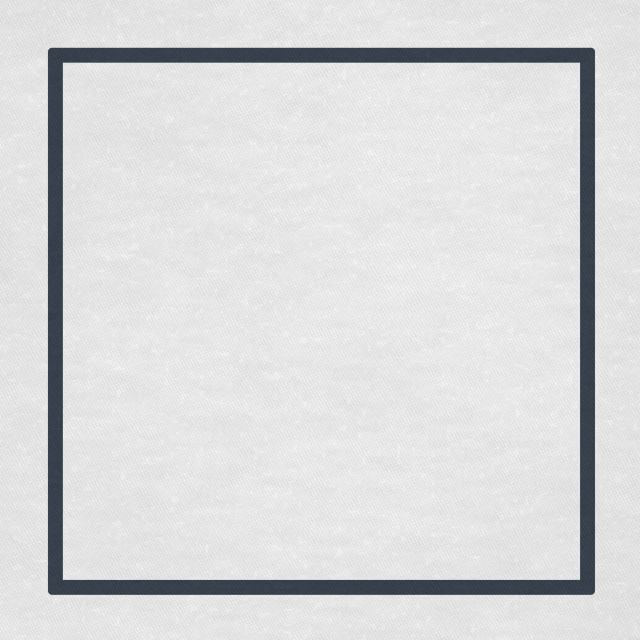
A three.js fragment shader for this background:

```glsl
// A square slate frame printed on pale grey twill cloth.
// The cloth is two crossing thread waves bent by value noise, with soft
// horizontal slubs and bright flecks; the frame is a box distance function.

varying vec2 vUv;

float hash(vec2 p) {
  vec3 q = fract(vec3(p.xyx) * 0.1031);
  q += dot(q, q.yzx + 33.33);
  return fract((q.x + q.y) * q.z);
}

float noise(vec2 p) {
  vec2 cell = floor(p);
  vec2 f = fract(p);
  f = f * f * (3.0 - 2.0 * f);
  float low = mix(hash(cell), hash(cell + vec2(1.0, 0.0)), f.x);
  float high = mix(hash(cell + vec2(0.0, 1.0)), hash(cell + vec2(1.0, 1.0)), f.x);
  return mix(low, high, f.y);
}

float fbm(vec2 p) {
  float sum = 0.0;
  float gain = 0.5;
  for (int i = 0; i < 4; i++) {
    sum += gain * noise(p);
    p = p * 2.03 + 17.7;
    gain *= 0.5;
  }
  return sum / 0.9375;
}

float boxDistance(vec2 p, float halfSize, float radius) {
  vec2 d = abs(p) - halfSize + radius;
  return length(max(d, 0.0)) + min(max(d.x, d.y), 0.0) - radius;
}

// Signed brightness of the twill, centred near zero
float twill(vec2 uv) {
  vec2 bend = vec2(noise(uv * 9.0), noise(uv * 9.0 + 40.0)) - 0.5;
  vec2 p = uv + bend * 0.006;
  float warp = sin(6.28318 * (p.x * 190.0 + p.y * 105.0));
  float weft = sin(6.28318 * (p.y * 200.0 - p.x * 75.0));
  float strength = 0.6 + 0.8 * noise(uv * vec2(45.0, 60.0));
  return strength * (0.6 * warp + 0.3 * weft + 0.3 * warp * weft);
}

void main() {
  float weave = twill(vUv);
  float grain = noise(vUv * 400.0) - 0.5;
  float slub = fbm(vUv * vec2(26.0, 85.0)) - 0.5;
  float clouds = fbm(vUv * 5.0 + 8.0) - 0.5;
  float fleck = smoothstep(0.74, 0.95, noise(vUv * vec2(130.0, 170.0) + 5.0));

  // Pale cloth, slightly brighter towards the middle
  float shade = 0.905 - 0.045 * dot(vUv - 0.5, vUv - 0.5);
  shade += 0.026 * weave + 0.03 * grain + 0.04 * slub + 0.03 * clouds;
  shade += 0.025 * fleck;
  vec3 cloth = vec3(shade);

  // Slate ink keeps a faint trace of the weave
  vec3 ink = vec3(0.215, 0.25, 0.295);
  ink += 0.016 * weave + 0.025 * grain + 0.02 * slub + 0.012 * fleck;

  // Frame with softened outer corners and a crisp inner opening
  vec2 p = vUv - vec2(0.5023, 0.498);
  float outer = boxDistance(p, 0.4274, 0.0065);
  float inner = boxDistance(p, 0.4041, 0.0);
  float frame = 1.0 - smoothstep(-0.001, 0.001, max(outer, -inner));

  gl_FragColor = vec4(mix(cloth, ink, frame), 1.0);
}
```
